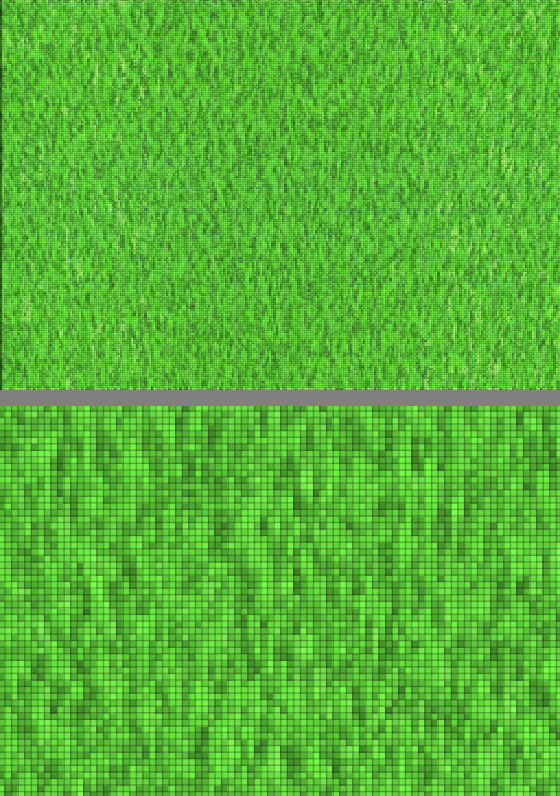
Top: the whole. Bottom: its middle third, enlarged.
Reproduce this texture procedurally as a WebGL 2 fragment shader.

```glsl
#version 300 es
precision highp float;
// Draws a mown lawn as a fine mosaic of square green tiles.
// Stretched value noise, sharpened sideways, shades the tiles in short
// upright blades that fan out; thin dark joints and paler flanks lie on top.

#define COLUMNS 256.0        // tiles across the canvas
#define JOINT_WIDTH 0.22     // joint width in tiles
#define JOINT_DEPTH 0.27     // darkening inside a joint
#define BLADE_CONTRAST 0.48  // shading of single blades
#define BLADE_SHARPEN 0.13   // share taken off by each neighbouring blade
#define GRAIN_CONTRAST 0.27  // shading of single tiles
#define FAN 0.15             // outward lean at the sides
#define BRIGHTNESS 0.92      // mean shade before the joints
#define GRASS vec3(0.407, 0.872, 0.247)
#define STRAW vec3(0.61, 0.92, 0.40)

uniform vec2 u_resolution;
out vec4 outColor;

float hash(vec2 p) {
    return fract(sin(dot(p, vec2(127.1, 311.7))) * 43758.5);
}

float valueNoise(vec2 p) {
    vec2 i = floor(p);
    vec2 f = fract(p);
    f = f * f * (3.0 - 2.0 * f);
    float low = mix(hash(i), hash(i + vec2(1.0, 0.0)), f.x);
    float high = mix(hash(i + vec2(0.0, 1.0)), hash(i + vec2(1.0)), f.x);
    return mix(low, high, f.y);
}

// Signed blade shade, sharpened against the blades on either side
float bladeShade(vec2 p) {
    vec2 stepAside = vec2(2.0, 0.0);
    float beside = valueNoise(p - stepAside) + valueNoise(p + stepAside);
    return valueNoise(p) - 0.5 - BLADE_SHARPEN * (beside - 1.0);
}

// Running total of joint width, used to filter joints over a pixel
vec2 jointTotal(vec2 p) {
    return floor(p) * JOINT_WIDTH + min(fract(p), JOINT_WIDTH);
}

void main() {
    float pixel = COLUMNS / u_resolution.x;
    vec2 pos = gl_FragCoord.xy * pixel;
    vec2 tile = floor(pos);
    vec2 size = u_resolution * pixel;

    // Blade coordinates, leaning outward from the middle
    vec2 fromMiddle = tile - 0.5 * size;
    float side = fromMiddle.x / (0.5 * size.x);
    vec2 blade = tile;
    blade.x -= FAN * side * fromMiddle.y;
    float flank = smoothstep(0.3, 0.65, abs(side))
                * (1.0 - 0.5 * smoothstep(0.75, 1.0, abs(side)));

    // Shade from blades and grain
    float grain = hash(tile + 19.0) - 0.5;
    float shade = BRIGHTNESS + 0.035 * flank
                + BLADE_CONTRAST * bladeShade(blade * vec2(0.97, 0.32))
                + GRAIN_CONTRAST * grain;
    shade *= 1.0 - 0.2 * smoothstep(0.975, 1.0, hash(tile + 83.0));
    shade = min(shade, 1.0 + 0.55 * (shade - 1.0));

    // Straw-coloured blades, mostly on the flanks
    float dry = valueNoise(blade * vec2(0.55, 0.16) + 131.7);
    float straw = smoothstep(0.62, 0.92, dry) * (0.25 + 0.75 * flank);
    straw *= smoothstep(0.85, 1.0, shade);

    // Pale top and bottom rows, dark left column
    float lastRow = floor(size.y - 0.01);
    float rim = max(1.0 - step(1.0, tile.y), step(lastRow, tile.y));
    float tick = step(0.25, hash(vec2(tile.x, 7.0)));
    straw = max(straw, 0.8 * rim * tick);
    shade *= mix(1.0, mix(0.8, 1.0, tick), rim);
    shade *= mix(0.55, 1.0, step(1.0, tile.x));

    // Joints between tiles
    vec2 joint = (jointTotal(pos + 0.5 * pixel)
                - jointTotal(pos - 0.5 * pixel)) / pixel;
    vec2 light = 1.0 - JOINT_DEPTH * joint;

    vec3 color = mix(GRASS, STRAW, straw) * shade * light.x * light.y;
    outColor = vec4(color, 1.0);
}
```
